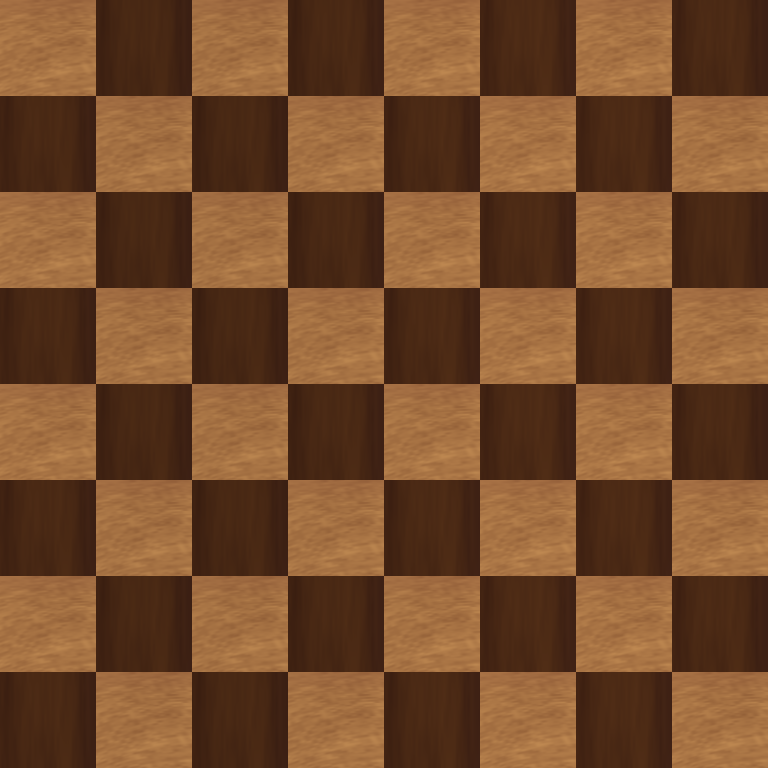
Reproduce this pattern procedurally as a WebGL 2 fragment shader.

```glsl
#version 300 es
precision highp float;
// Wooden checkerboard: 8 by 8 squares of pale and dark wood, meeting edge to edge.
// Pale squares carry gently arched horizontal grain, dark ones straight upright grain;
// each is stretched value noise in square-local coordinates, so the board wraps.

uniform vec2 u_resolution;
out vec4 fragColor;

const float SQUARES = 8.0;
const float TAU = 6.2831853;

const vec3 PALE_LOW  = vec3(0.57, 0.37, 0.215);
const vec3 PALE_HIGH = vec3(0.74, 0.53, 0.315);
const vec3 PALE_RED  = vec3(0.60, 0.385, 0.245);
const vec3 DARK_LOW  = vec3(0.220, 0.112, 0.062);
const vec3 DARK_HIGH = vec3(0.315, 0.178, 0.086);
const vec3 DARK_PLUM = vec3(0.235, 0.125, 0.085);

const float ARCH_RISE = 0.34;    // climb of the pale grain from left to right
const float ARCH_BEND = 0.15;    // flattening of that climb
const float SHEEN = 0.03;        // slow brightness change across the board

float hash(vec2 p) {
    vec3 q = fract(vec3(p.xyx) * 0.1031);
    q += dot(q, q.yzx + 33.33);
    return fract((q.x + q.y) * q.z);
}

// Value noise centred on zero
float noise(vec2 p) {
    vec2 cell = floor(p);
    vec2 f = fract(p);
    f = f * f * (3.0 - 2.0 * f);
    float low  = mix(hash(cell), hash(cell + vec2(1.0, 0.0)), f.x);
    float high = mix(hash(cell + vec2(0.0, 1.0)), hash(cell + 1.0), f.x);
    return mix(low, high, f.y) - 0.5;
}

vec3 paleWood(vec2 p) {
    // Grain follows arches that flatten toward the top
    float flatten = 1.0 - 0.7 * smoothstep(0.5, 1.0, p.y);
    float across = p.y - flatten * (ARCH_RISE * p.x - ARCH_BEND * p.x * p.x);
    across += 0.03 * noise(p * 3.0 + 70.0);

    float bands   = noise(vec2(p.x * 1.6, across * 9.0) + 11.0);
    float streaks = noise(vec2(p.x * 5.0, across * 26.0) + 37.0);
    float flecks  = noise(vec2(p.x * 16.0 + p.y * 9.0, across * 46.0) + 83.0);
    float tone = 0.48 + 0.42 * bands + 0.40 * streaks + 0.42 * flecks;

    // Warmer top edge and a brighter right edge
    float top = smoothstep(0.72, 1.0, p.y);
    tone += 0.12 * smoothstep(0.75, 1.0, p.x) - 0.08 * top;
    vec3 wood = mix(PALE_LOW, PALE_HIGH, clamp(tone, 0.0, 1.0));
    return mix(wood, PALE_RED, 0.4 * top);
}

vec3 darkWood(vec2 p) {
    float x = p.x + 0.006 * noise(vec2(p.x * 4.0, p.y * 3.0) + 19.0);

    // Broad glow in the middle, fading to both sides
    float glow = smoothstep(-0.05, 0.45, x) * (1.0 - smoothstep(0.62, 1.0, x));
    float stripes = noise(vec2(x * 13.0, p.y * 1.3) + 5.0);
    float fibres  = noise(vec2(x * 38.0, p.y * 4.0) + 51.0);
    float tone = 0.27 + 0.45 * glow + 0.32 * stripes + 0.24 * fibres;

    // One deep vein near the right side
    float vein = 1.0 - smoothstep(0.0, 0.025, abs(x - 0.88));
    tone -= 0.2 * vein * (0.8 + noise(vec2(3.0, p.y * 6.0)));
    vec3 wood = mix(DARK_LOW, DARK_HIGH, clamp(tone, 0.0, 1.0));
    return mix(wood, DARK_PLUM, 0.6 * smoothstep(0.75, 1.0, x));
}

// Signed distance to the nearest square edge: negative in even squares
vec2 edgeDistance(vec2 p) {
    return abs(mod(p + 0.5, 2.0) - 1.0) - 0.5;
}

void main() {
    vec2 uv = gl_FragCoord.xy / u_resolution;
    vec2 board = uv * SQUARES;
    vec2 local = fract(board);

    // Smoothed checker mask, half a pixel to each side of an edge
    vec2 halfPixel = 0.5 * SQUARES / u_resolution;
    vec2 side = clamp(edgeDistance(board) / halfPixel, -1.0, 1.0);
    float pale = 0.5 - 0.5 * side.x * side.y;

    vec3 colour = mix(darkWood(local), paleWood(local), pale);
    colour *= 1.0 + SHEEN * cos(TAU * (uv.x - 0.75)) * (1.0 - 0.6 * pale);
    fragColor = vec4(colour, 1.0);
}
```
